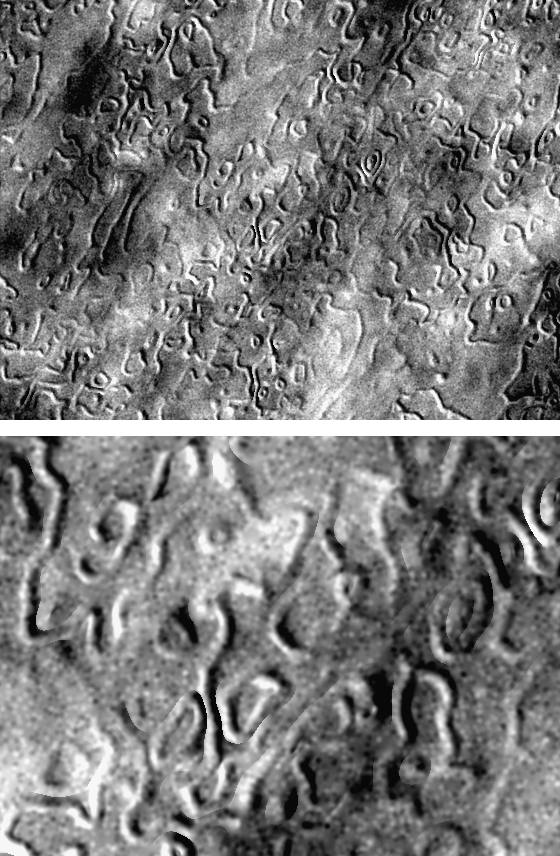
Top, the full canvas; bottom, a detail of the centre.
This texture is drawn by a Shadertoy shader. Its source:

```glsl
// Rough grey stone relief: clouded tones crossed by thin, squiggly raised creases.
// Creases are level lines of a layered cellular noise field, lit from one side;
// the noise returns its own slope, so every crease keeps an even width.

#define STREAK_ANGLE 0.98   // direction of the long streaks, radians
#define LIGHT_DIR vec2(-0.87, -0.5)
#define LEVELS 2.3          // level lines per unit of field height
#define CREASE_WIDTH 0.0062
#define CREASE_GAIN 0.46
#define SLOPE_GAIN 0.006
#define TERRACE_GAIN 0.18
#define CLOUD_GAIN 1.0
#define GRAIN_SCALE 230.0
#define GRAIN_GAIN 0.16
#define BASE_TONE 0.415

vec3 hash3(vec2 cell) {
    vec3 h = fract(cell.xyx * vec3(0.1031, 0.1030, 0.0973));
    h += dot(h, h.yxz + 33.33);
    return fract((h.xxy + h.yzz) * h.zyx);
}

// Cellular noise: one bump of random height per cell. Returns value, slope x, slope y.
vec3 bumps(vec2 q) {
    vec2 cell = floor(q);
    vec3 sum = vec3(0.0);
    for (int j = -1; j <= 1; j++) {
        for (int i = -1; i <= 1; i++) {
            vec2 neighbour = cell + vec2(i, j);
            vec3 rnd = hash3(neighbour);
            vec2 toPoint = q - neighbour - rnd.xy;
            float k = max(0.0, 1.0 - dot(toPoint, toPoint));
            float height = 2.0 * rnd.z - 1.0;
            sum += height * k * k * vec3(k, -6.0 * toPoint);
        }
    }
    return sum;
}

// One noise layer, stretched along the streak direction.
vec3 layer(vec2 p, float freq, float stretch, float seed) {
    float c = cos(STREAK_ANGLE), s = sin(STREAK_ANGLE);
    mat2 frame = freq * mat2(c / stretch, -s, s / stretch, c);
    vec3 n = bumps(frame * p + seed * vec2(17.3, 29.7));
    return vec3(n.x, n.yz * frame);
}

void mainImage(out vec4 fragColor, in vec2 fragCoord) {
    vec2 p = fragCoord / iResolution.y;

    // Height field: broad streaks, with fine squiggles mostly in busy areas
    float busy = smoothstep(-0.5, 0.25, layer(p, 6.0, 1.6, 1.0).x);
    vec3 field = layer(p, 5.0, 2.6, 2.0)
               + 0.6 * layer(p, 11.0, 2.3, 3.0)
               + mix(0.12, 0.5, busy) * layer(p, 25.0, 1.5, 4.0)
               + mix(0.05, 0.2, busy) * layer(p, 46.0, 1.2, 5.0);

    // Signed distance to the nearest level line
    float level = field.x * LEVELS;
    float nearest = floor(level + 0.5);
    vec2 slope = field.yz * LEVELS;
    float steepness = sqrt(dot(slope, slope) + 40.0);
    float x = (level - nearest) / (steepness * CREASE_WIDTH);

    // Raised crease: bright towards the light, dark behind it
    float facing = dot(slope / steepness, LIGHT_DIR);
    float strength = smoothstep(-0.5, 0.25, layer(p, 13.0, 1.5, 6.0).x);
    float crease = 2.33 * x * exp(-x * x) * facing * mix(0.45, 1.15, strength);

    // Each terrace between creases gets its own tone
    float below = hash3(vec2(nearest - 1.0, 7.0)).x;
    float above = hash3(vec2(nearest, 7.0)).x;
    float terrace = mix(below, above, smoothstep(-1.0, 1.0, x)) - 0.5;

    // Cloudy light and dark patches
    float cloud = 0.25 * layer(p, 4.0, 1.2, 7.0).x
                + 0.25 * layer(p, 9.0, 1.5, 8.0).x
                + 0.18 * layer(p, 22.0, 1.5, 9.0).x
                + 0.10 * layer(p, 50.0, 1.2, 10.0).x;

    float grain = bumps(p * GRAIN_SCALE).x;

    float tone = BASE_TONE
               + CLOUD_GAIN * cloud
               + CREASE_GAIN * crease
               - SLOPE_GAIN * dot(field.yz, LIGHT_DIR)
               + TERRACE_GAIN * terrace
               + GRAIN_GAIN * grain;
    fragColor = vec4(vec3(clamp(tone, 0.03, 0.97)), 1.0);
}
```
